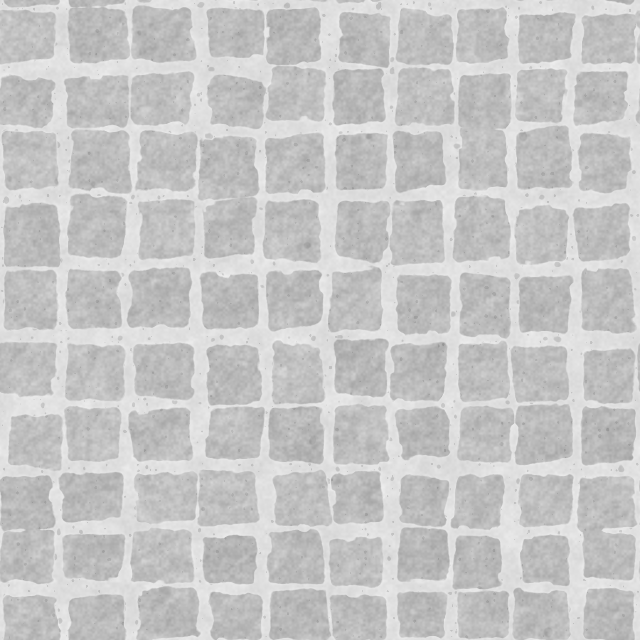
Reproduce this texture procedurally as a WebGL 2 fragment shader.

```glsl
#version 300 es
precision highp float;
precision highp int;
// Worn square cobbles set in pale mortar, on a gently warped 10 by 10 grid.
// Each stone is a jittered, skewed rounded box whose edge is eaten by noise;
// grain, relief, pits and pebbles come from wrapped value noise, so it tiles.

#define CELLS 10.0
#define HALF_SIZE 0.425
#define CORNER 0.085
#define JITTER 0.075
#define TILT 0.11
#define EDGE_WEAR 0.085
#define GRAIN 0.055
#define RELIEF 0.13
#define STONE_DARK vec3(0.675)
#define STONE_LIGHT vec3(0.795)
#define MORTAR_DARK vec3(0.835)
#define MORTAR_LIGHT vec3(0.905)

uniform vec2 u_resolution;
out vec4 outColor;

const float TAU = 6.28318;

// Integer hash: four random values in 0..1 for a lattice cell
vec4 hash4(vec2 cell, uint seed) {
  uvec4 v = uvec4(uvec2(cell), seed, seed + 71u) * 1664525u + 12345u;
  for (int i = 0; i < 2; i++) {
    v.x += v.y * v.w;
    v.y += v.z * v.x;
    v.z += v.x * v.y;
    v.w += v.y * v.z;
    v ^= v >> 16u;
  }
  return vec4(v >> 8u) / 16777216.0;
}

// Value noise, wrapped over the canvas; freq counts lattice steps per stone
float noise(vec2 p, float freq, uint seed) {
  vec2 x = p * freq, i = floor(x), f = fract(x);
  float period = CELLS * freq;
  f = f * f * (3.0 - 2.0 * f);
  vec2 a = mod(i, period), b = mod(i + 1.0, period);
  float low = mix(hash4(a, seed).x, hash4(vec2(b.x, a.y), seed).x, f.x);
  float high = mix(hash4(vec2(a.x, b.y), seed).x, hash4(b, seed).x, f.x);
  return mix(low, high, f.y);
}

float fbm(vec2 p, float freq, uint seed) {
  float sum = 0.0, amp = 0.533;
  for (int i = 0; i < 4; i++) {
    sum += amp * noise(p, freq, seed + uint(i));
    amp *= 0.5;
    freq *= 2.0;
  }
  return sum;
}

// Scattered irregular specks, at most one per lattice cell
float specks(vec2 p, float freq, float density, uint seed) {
  vec2 x = p * freq;
  vec4 rnd = hash4(mod(floor(x), CELLS * freq), seed);
  vec2 q = fract(x) - mix(vec2(0.3), vec2(0.7), rnd.xy);
  q.x *= mix(0.8, 1.6, rnd.w);
  float radius = mix(0.08, 0.28, rnd.z * rnd.z);
  float shape = length(q) + 0.12 * (noise(p, freq * 4.0, seed + 9u) - 0.5);
  float present = step(fract(rnd.w * 37.0), density);
  return present * (1.0 - smoothstep(radius - 0.08, radius + 0.04, shape));
}

// Signed distance to one stone; p is relative to its grid centre
float stoneDistance(vec2 p, vec2 id) {
  vec4 place = hash4(id, 11u) - 0.5, form = hash4(id, 23u) - 0.5;
  p -= place.xy * JITTER * 2.0;
  p += TILT * vec2(-p.y * place.z, p.x * place.z);
  p += TILT * p.yx * vec2(form.x, form.y);
  p *= 1.0 + 0.3 * p.yx * vec2(form.z, form.w);
  vec2 halfSize = HALF_SIZE + 0.07 * vec2(place.w, form.z);
  vec2 q = abs(p) - halfSize + CORNER;
  return length(max(q, 0.0)) + min(max(q.x, q.y), 0.0) - CORNER;
}

void main() {
  vec2 uv = gl_FragCoord.xy / u_resolution;
  vec2 p = uv * CELLS;

  // Uneven spacing of the rows and columns
  vec2 grid = p + vec2(-0.047 - 0.1 * cos(TAU * (uv.x - 0.47)),
                       0.18 + 0.16 * cos(TAU * (uv.y - 0.32)));

  // Nearest stone among the neighbours
  float dist = 1.0;
  vec2 stoneId = vec2(0.0);
  for (int j = -1; j <= 1; j++) {
    for (int i = -1; i <= 1; i++) {
      vec2 corner = floor(grid) + vec2(i, j);
      vec2 id = mod(corner, CELLS);
      float d = stoneDistance(grid - corner - 0.5, id);
      if (d < dist) { dist = d; stoneId = id; }
    }
  }

  // Ragged outline with occasional deeper chips
  float chips = smoothstep(0.63, 0.85, noise(p, 4.0, 31u));
  dist += EDGE_WEAR * (fbm(p, 5.0, 41u) - 0.5) + 0.045 * chips;
  float grain = noise(p, 26.0, 51u) + noise(p, 13.0, 53u) - 1.0;

  // Stone: own tone, mottling, slanted relief, pits and pale scuffs
  float rough = fbm(p, 4.0, 61u);
  float slope = rough - fbm(p + vec2(0.03, -0.04), 4.0, 61u);
  float tone = 0.5 + 0.28 * (hash4(stoneId, 71u).x - 0.5) + 0.7 * (rough - 0.5);
  vec3 stone = mix(STONE_DARK, STONE_LIGHT, tone) + RELIEF * slope + GRAIN * grain;
  stone -= 0.07 * specks(p, 9.0, 0.16, 81u) + 0.06 * specks(p, 3.0, 0.03, 83u);
  float scuff = smoothstep(0.6, 0.8, fbm(p, 2.0, 91u));
  stone += 0.035 * scuff * smoothstep(-0.2, 0.0, dist);

  // Mortar: cloudy, palest along the stones, dotted with grit and pebbles
  float cloud = fbm(p, 3.0, 101u);
  float rim = 1.0 - smoothstep(0.0, 0.06, dist);
  vec3 mortar = mix(MORTAR_DARK, MORTAR_LIGHT, 0.55 + 1.1 * (cloud - 0.5) + 0.25 * rim);
  mortar += 0.5 * GRAIN * grain;
  float grit = specks(p, 10.0, 0.15, 111u) + specks(p, 5.0, 0.2, 113u);
  mortar -= 0.11 * min(grit, 1.0) * smoothstep(0.0, 0.03, dist);

  // Soft boundary, never thinner than a pixel
  float soft = max(0.014, CELLS / min(u_resolution.x, u_resolution.y));
  vec3 color = mix(stone, mortar, smoothstep(-soft, soft, dist));
  outColor = vec4(clamp(color, 0.0, 1.0), 1.0);
}
```
